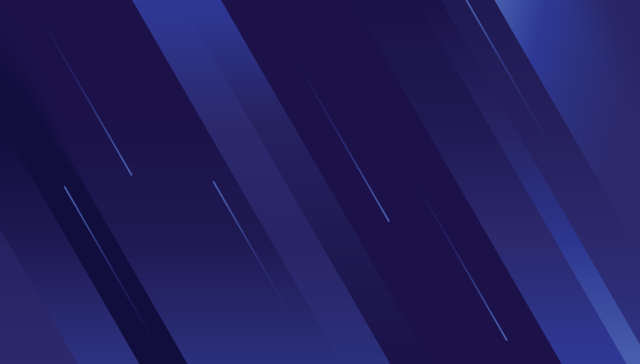
A Shadertoy shader for this background:

```glsl
// Slanted indigo panels crossed by thin fading light streaks.
// Each panel starts at a slanted edge and carries its own vertical colour ramp;
// streaks are segments along the same slant, bright at one end only.

const float SLANT = 0.577;   // horizontal run per unit of descent

const vec3 NIGHT  = vec3(0.065, 0.052, 0.235);
const vec3 DEEP   = vec3(0.108, 0.070, 0.288);
const vec3 DUSK   = vec3(0.122, 0.100, 0.325);
const vec3 INDIGO = vec3(0.152, 0.132, 0.378);
const vec3 VIOLET = vec3(0.172, 0.160, 0.430);
const vec3 BLUE   = vec3(0.180, 0.200, 0.510);
const vec3 ROYAL  = vec3(0.182, 0.225, 0.590);
const vec3 SKY    = vec3(0.285, 0.370, 0.680);

// Four evenly spaced colour stops over t in 0..1
vec3 ramp(vec3 a, vec3 b, vec3 c, vec3 d, float t) {
    float s = clamp(t, 0.0, 1.0) * 3.0;
    vec3 col = mix(a, b, min(s, 1.0));
    col = mix(col, c, clamp(s - 1.0, 0.0, 1.0));
    return mix(col, d, clamp(s - 2.0, 0.0, 1.0));
}

// Smooth step to 1 on the right side of a slanted edge
float rightOf(float across, float edge, float blur) {
    return smoothstep(edge - blur, edge + blur, across);
}

// Streak from its bright head to its faint tail; p.y runs downward
vec3 addStreak(vec3 col, vec2 p, vec2 head, float span, float pixel) {
    vec2 axis = vec2(SLANT, 1.0) * span;
    vec2 rel = p - head;
    float t = dot(rel, axis) / dot(axis, axis);
    float dist = length(rel - axis * clamp(t, 0.0, 1.0));
    float line = 1.0 - smoothstep(0.0017 - 0.5 * pixel, 0.0017 + pixel, dist);
    float fade = pow(1.0 - clamp(t, 0.0, 1.0), 0.8);
    vec3 tint = mix(BLUE, SKY, smoothstep(0.4, 1.0, fade));
    return mix(col, tint, line * fade);
}

// Left side: corner wedge, dark band and wide main panel
vec3 leftPanels(float across, float depth, float pixel) {
    vec3 wedge = ramp(DEEP, NIGHT, INDIGO, VIOLET, depth);
    vec3 shade = ramp(DEEP, NIGHT, DUSK, BLUE, depth);
    vec3 band = mix(DEEP, NIGHT, smoothstep(0.0, 0.3, depth));
    vec3 wide = ramp(DEEP, DEEP, DUSK, BLUE * 0.95, depth);
    float softness = mix(0.08, pixel, smoothstep(0.05, 0.6, depth));
    vec3 col = mix(wedge, shade, rightOf(across, -0.363, pixel));
    col = mix(col, band, rightOf(across, -0.194, softness));
    return mix(col, wide, rightOf(across, -0.062, softness));
}

// Centre: twin light bands, then the broad dark panel
vec3 centrePanels(vec3 col, float across, float depth, float pixel) {
    vec3 lit = ramp(ROYAL, VIOLET, INDIGO * 1.06, BLUE * 0.95, depth);
    vec3 dim = ramp(ROYAL, INDIGO, DUSK, DEEP, depth);
    col = mix(col, lit, rightOf(across, 0.363, pixel));
    col = mix(col, dim, rightOf(across, 0.495, pixel));
    return mix(col, DEEP, rightOf(across, 0.607, pixel));
}

// Right side: rising panel, bright stripe, muted panel and glowing corner
vec3 rightPanels(vec3 col, vec2 p, float across, float pixel) {
    vec3 rising = ramp(DEEP, DUSK, VIOLET, ROYAL, p.y);
    vec3 stripe = ramp(DEEP, INDIGO, ROYAL * 0.95, SKY, p.y);
    vec3 muted = ramp(DUSK, INDIGO * 0.95, VIOLET, BLUE, p.y);
    float reach = p.x - 1.358 + 0.25 * p.y;
    vec3 corner = ramp(SKY, ROYAL, BLUE * 0.95, VIOLET, reach / 0.42);
    corner = mix(corner, INDIGO, 0.7 * rightOf(across, 1.62, 0.09));
    col = mix(col, rising, rightOf(across, 0.966, pixel));
    col = mix(col, stripe, rightOf(across, 1.144, pixel));
    col = mix(col, muted, rightOf(across, 1.212, pixel));
    return mix(col, corner, rightOf(across, 1.358, pixel));
}

void mainImage(out vec4 fragColor, in vec2 fragCoord) {
    // Height units, with depth measured down from the top edge
    float pixel = 1.0 / iResolution.y;
    vec2 p = vec2(fragCoord.x, iResolution.y - fragCoord.y) * pixel;
    float across = p.x - SLANT * p.y;

    vec3 col = leftPanels(across, p.y, pixel);
    col = centrePanels(col, across, p.y, pixel);
    col = rightPanels(col, p, across, pixel);

    // Streaks: head position and signed descent toward the tail
    vec3 streaks[6] = vec3[6](
        vec3(0.361, 0.480, -0.42), vec3(0.178, 0.514, 0.42),
        vec3(0.587, 0.500, 0.41), vec3(1.068, 0.607, -0.42),
        vec3(1.392, 0.934, -0.42), vec3(1.281, 0.000, 0.42));
    for (int i = 0; i < 6; i++) {
        col = addStreak(col, p, streaks[i].xy, streaks[i].z, pixel);
    }
    fragColor = vec4(col, 1.0);
}
```
